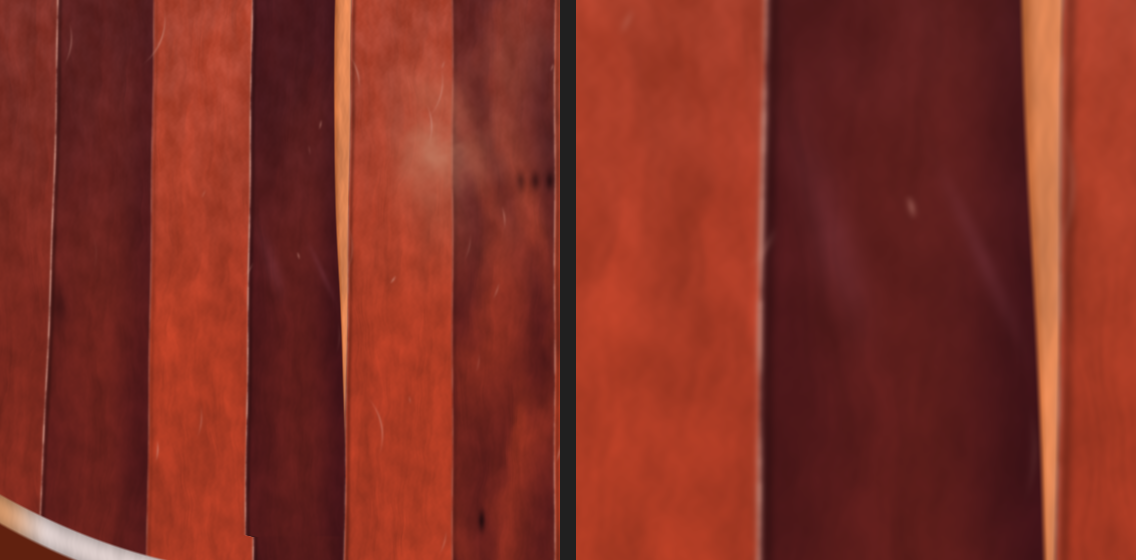
Left: the whole. Right: its middle third, enlarged.
Give the GLSL for this texture, as a three.js fragment shader.

```glsl
// Worn red hardwood floor: seven upright planks, a pale sapwood sliver and a curved rim in the corner.
#define SEAMS 6
#define SCRATCHES 26
#define SOFT 0.0022
#define SEAM_WIDTH 0.0026
#define SAP_WIDTH 0.029
#define GRAIN 0.075
#define MOTTLE 0.10
#define DARK_WOOD vec3(0.275, 0.08, 0.095)
#define RED_WOOD vec3(0.69, 0.235, 0.14)
#define SAPWOOD vec3(0.90, 0.54, 0.34)
#define DUST vec3(0.80, 0.57, 0.51)

varying vec2 vUv;

float hash(float n) {
  return fract(sin(n * 91.345) * 4375.85);
}

// Layered, warped sines, roughly -1 to 1
float sineNoise(vec2 p) {
  float sum = 0.0, amp = 0.45;
  for (int i = 0; i < 5; i++) {
    p = mat2(0.8, 0.6, -0.6, 0.8) * p * 1.75 + 1.7;
    sum += amp * sin(p.x + 1.6 * sin(p.y + sum));
    amp *= 0.65;
  }
  return sum;
}

// Soft elliptical patch
float blob(vec2 p, vec2 centre, vec2 size) {
  vec2 d = (p - centre) / size;
  return exp(-dot(d, d));
}

// The first seam bows left, the next three lean a little, the rest stand upright
float seamX(float k, float y) {
  float x = 0.103 + 0.171 * k + 0.0013 * k * k;
  x -= k < 0.5 ? 0.036 * pow(1.0 - y, 1.5) : 0.013 * (1.0 - y) * step(k, 3.5);
  x += 0.0006 * sin(y * 19.0 + k * 4.0);
  if (k == 2.0) x += 0.014 * (1.0 - smoothstep(0.040, 0.045, y));
  return x;
}

// 0 is the darkest plank, 1 the brightest
float plankTone(float id) {
  if (mod(id, 2.0) < 0.5) return id < 0.5 ? 0.52 : 0.95;
  return 0.04 + 0.08 * abs(id - 3.0) + 0.13 * step(4.0, id);
}

vec3 plankColour(vec2 p, float id, float u) {
  float tone = plankTone(id);
  float figured = step(4.5, id);
  float mottle = sineNoise(p * vec2(9.0, 4.5) + id * 7.3);
  float grain = sineNoise(vec2(p.x * 42.0 + mottle * 0.8, p.y * 6.0) + id * 3.1);
  float flecks = sineNoise(p * vec2(34.0, 27.0) + id * 5.7);

  // Warm heart and shaded edge on the dark planks
  float odd = mod(id, 2.0);
  float heart = blob(vec2(u, p.y), vec2(0.5, 0.35), vec2(0.35, 0.5));
  tone += odd * (0.18 * heart - 0.10 * smoothstep(0.65, 0.95, u));
  tone += mottle * MOTTLE * (0.6 + 0.9 * figured);

  // Flowing bands on the figured plank
  float bands = sin(u * 9.0 + 3.0 * sin(p.y * 8.0 + u * 2.0) + mottle * 2.0);
  tone += figured * (0.12 * bands + 0.28 * blob(p, vec2(0.945, 0.59), vec2(0.035, 0.10)));

  vec3 colour = mix(DARK_WOOD, RED_WOOD, clamp(tone, -0.1, 1.1));
  colour *= 1.0 + GRAIN * grain + 0.065 * flecks;

  // Cool light sheen toward the top
  float sheen = smoothstep(0.3, 1.0, p.y) * (0.3 + 0.7 * tone);
  return colour + vec3(-0.01, 0.035, 0.05) * sheen * (1.0 + 0.6 * flecks);
}

// Short curved marks, faded at both ends
float scratches(vec2 p) {
  float sum = 0.0;
  for (int i = 0; i < SCRATCHES; i++) {
    float n = float(i) + 1.0;
    vec2 d = p - vec2(sqrt(hash(n)), hash(n + 40.0));
    float a = 0.9 * (hash(n + 80.0) - 0.3);
    d = mat2(cos(a), sin(a), -sin(a), cos(a)) * d;
    d.x += 5.0 * d.y * d.y;
    float reach = mix(0.008, 0.060, pow(hash(n + 120.0), 2.0));
    float line = exp(-pow(d.x / 0.0026, 2.0));
    sum += line * (1.0 - smoothstep(0.0, reach, abs(d.y))) * hash(n + 160.0);
  }
  return min(sum, 1.0);
}

void main() {
  vec2 p = vUv;

  // Planks; the second and fifth joints are blurred by wear
  vec3 colour = plankColour(p, 0.0, (p.x + 0.07) / 0.175);
  for (int i = 0; i < SEAMS; i++) {
    float k = float(i), d = p.x - seamX(k, p.y);
    float soft = SOFT * (mod(k, 3.0) == 1.0 ? 1.8 : 1.0);
    vec3 next = plankColour(p, k + 1.0, d / 0.177);
    colour = mix(colour, next, smoothstep(-soft, soft, d));
  }

  // Sapwood sliver tapering down the fourth seam
  float sap = SAP_WIDTH * smoothstep(0.1, 0.85, p.y);
  float s = p.x - seamX(3.0, p.y);
  float inSap = smoothstep(-SOFT, SOFT, s + sap) * (1.0 - smoothstep(-SOFT, SOFT, s));
  float streak = sineNoise(vec2(p.x * 50.0, p.y * 12.0));
  vec3 sapColour = SAPWOOD * (0.96 + 0.10 * streak) - 0.10 * smoothstep(0.6, 1.0, -s / max(sap, 0.001));
  colour = mix(colour, sapColour, inSap * smoothstep(0.0, 0.006, sap));

  // Seams: faint shadow beside a chipped pale edge
  for (int i = 0; i < SEAMS; i++) {
    float k = float(i), d = p.x - seamX(k, p.y);
    float strength = mod(k, 2.0) < 0.5 ? 0.65 + 0.15 * k - 0.11 * k * k * 0.75 : 0.08 + 0.08 * k;
    strength = max(strength, 0.22);
    float chip = 0.75 + 0.5 * sineNoise(vec2(k * 5.0, p.y * 26.0));
    float worn = mod(k, 3.0) == 1.0 ? 0.5 : 1.0;
    colour *= 1.0 - 0.22 * worn * exp(-pow((d - 0.005) / 0.004, 2.0));
    colour = mix(colour, DUST, strength * clamp(chip, 0.2, 1.0) * exp(-pow(d / SEAM_WIDTH, 2.0)));
  }

  // Dusty haze, purple scuffs and scratches
  float cloud = 0.85 + 0.4 * sineNoise(p * 14.0);
  float haze = 0.55 * blob(p, vec2(0.775, 0.75), vec2(0.065, 0.10)) + 0.20 * blob(p, vec2(0.84, 0.70), vec2(0.16, 0.18));
  haze += 0.12 * blob(p, vec2(0.93, 0.92), vec2(0.07, 0.10));
  colour = mix(colour, vec3(0.76, 0.48, 0.38), haze * cloud);
  float scuff = blob(p, vec2(0.485 + 0.3 * (0.53 - p.y), 0.53), vec2(0.013, 0.05));
  scuff += 0.8 * blob(p, vec2(0.572 + 0.45 * (0.52 - p.y), 0.52), vec2(0.006, 0.045));
  colour = mix(colour, vec3(0.52, 0.25, 0.30), 0.4 * min(scuff, 1.0) * cloud);
  colour = mix(colour, DUST, 0.42 * scratches(p));

  // Dark knots
  float knots = blob(p, vec2(0.86, 0.07), vec2(0.006, 0.018)) + 0.5 * blob(p, vec2(0.105, 0.45), vec2(0.014, 0.035));
  for (int i = 0; i < 3; i++) {
    float n = float(i);
    knots += (0.5 + 0.2 * n) * blob(p, vec2(0.93 + 0.026 * n, 0.677), vec2(0.008, 0.016));
  }
  colour = mix(colour, vec3(0.13, 0.04, 0.05), min(0.85 * knots, 0.9));

  // Curved rim across the lower left corner
  float x = min(p.x, 0.5);
  float below = 0.117 - 0.56 * x + 0.55 * x * x - p.y;
  vec3 rim = mix(vec3(0.80, 0.57, 0.40), vec3(0.85, 0.79, 0.78), smoothstep(0.0, 0.09, p.x));
  rim *= 0.82 + 0.20 * sin(3.14159 * clamp(below / 0.053, 0.0, 1.0)) + 0.04 * streak;
  vec3 corner = mix(rim, vec3(0.38, 0.13, 0.06), smoothstep(0.048, 0.056, below));
  colour = mix(colour, corner, smoothstep(-0.003, 0.003, below));

  gl_FragColor = vec4(clamp(colour, 0.0, 1.0), 1.0);
}
```
